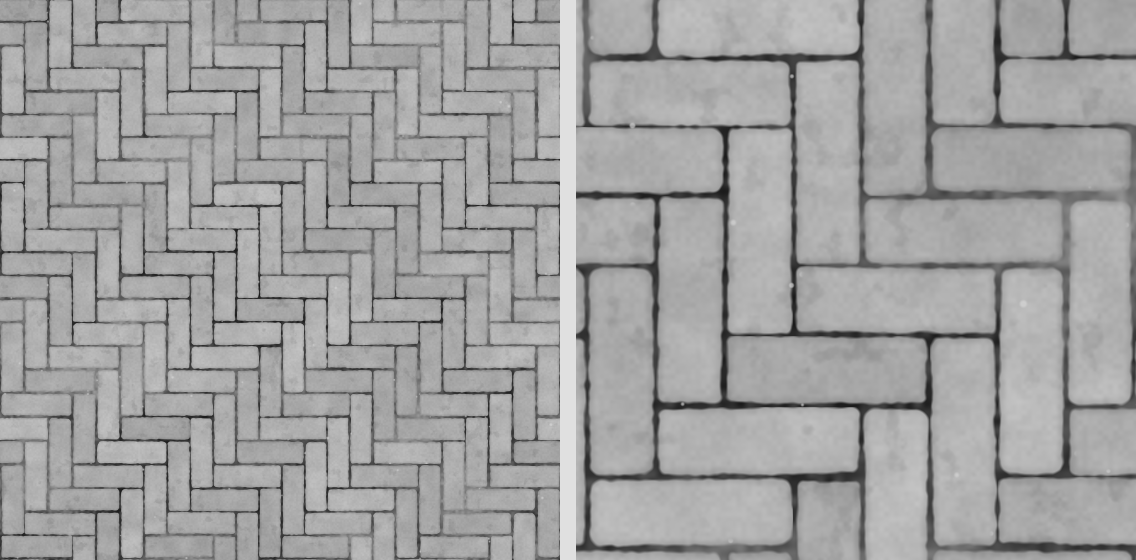
Left: the whole. Right: its middle third, enlarged.
Reproduce this texture procedurally as a WebGL 2 fragment shader.

```glsl
#version 300 es
precision highp float;

uniform vec2 u_resolution;
out vec4 outColor;

const float CELLS = 24.0; // brick widths across the canvas: four 6-cell repeats
const float TAU = 6.2831853;

float hash(vec2 p) {
    vec3 q = fract(vec3(p.xyx) * vec3(0.1031, 0.1030, 0.0973));
    q += dot(q, q.yzx + 33.33);
    return fract((q.x + q.y) * q.z);
}

// Value noise that wraps after a whole number of lattice steps
float noise(vec2 p, float period) {
    vec2 i = floor(p), f = fract(p);
    f = f * f * (3.0 - 2.0 * f);
    vec2 a = mod(i, period), b = mod(i + 1.0, period);
    return mix(mix(hash(a), hash(vec2(b.x, a.y)), f.x),
               mix(hash(vec2(a.x, b.y)), hash(b), f.x), f.y);
}

float fbm(vec2 uv, float period) {
    float sum = 0.0, weight = 0.5;
    for (int i = 0; i < 4; i++) {
        sum += weight * noise(uv * period + float(i) * 7.3, period);
        period *= 2.0;
        weight *= 0.5;
    }
    return sum / 0.9375;
}

float roundedBox(vec2 p, vec2 halfSize, float radius) {
    vec2 q = abs(p) - halfSize + radius;
    return length(max(q, 0.0)) + min(max(q.x, q.y), 0.0) - radius;
}

// Herringbone of 3:1 bricks: xy = position from brick centre along its length, zw = brick id
vec4 herringbone(vec2 p) {
    vec2 cell = floor(p);
    float k = mod(cell.x - cell.y, 6.0);
    bool flat_ = k < 3.0;
    vec2 corner = cell - (flat_ ? vec2(k, 0.0) : vec2(0.0, 5.0 - k));
    vec2 local = p - corner;
    local = (flat_ ? local : local.yx) - vec2(1.5, 0.5);
    return vec4(local, mod(corner, CELLS));
}

// Sparse pale grit, one candidate per fine square
float grit(vec2 uv, float count, float rarity) {
    vec2 g = uv * count, id = mod(floor(g), count);
    vec2 centre = 0.3 + 0.4 * vec2(hash(id + 3.1), hash(id + 8.7));
    float radius = 0.12 + 0.16 * hash(id + 5.5);
    float soft = max(0.12, count / u_resolution.y);
    float spot = 1.0 - smoothstep(radius - soft, radius + soft, length(fract(g) - centre));
    return spot * step(rarity, hash(id + 17.0));
}

void main() {
    vec2 uv = gl_FragCoord.xy / u_resolution;
    float pixel = CELLS / u_resolution.y;

    // Slow drift of the laid rows
    vec2 p = uv * CELLS - vec2(0.05 + 0.11 * sin(TAU * uv.x - 0.3),
                               0.13 - 0.07 * cos(TAU * uv.y));
    vec4 brick = herringbone(p);
    vec2 id = brick.zw;
    float seed = hash(id + 0.5);

    // Brick outline with small shifts, worn corners and ragged edges
    vec2 local = brick.xy + 0.045 * (vec2(hash(id + 41.0), hash(id + 73.0)) - 0.5);
    local.y += local.x * 0.022 * (hash(id + 29.0) - 0.5);
    float inside = -roundedBox(local, vec2(1.5, 0.5), 0.09 + 0.13 * hash(id + 57.0));
    float ragged = noise(uv * 96.0, 96.0) - 0.5;
    float edge = inside + 0.035 * ragged + 0.025 * (noise(uv * 240.0, 240.0) - 0.5);
    float jointWear = fbm(uv + 0.37, 10.0);
    float width = 0.045 + 0.045 * (jointWear - 0.5);
    float soft = max(0.028, 0.6 * pixel);
    float face = smoothstep(width - soft, width + soft, edge);

    // Face tone: brick variation, stains, fine grain and darker rims
    float tone = 0.682 + 0.065 * (seed - 0.5);
    tone += 0.07 * (fbm(uv, 5.0) - 0.5);
    tone += 0.10 * (fbm(uv + 0.13 * seed, 36.0) - 0.5);
    tone += 0.035 * (noise(uv * 330.0, 330.0) - 0.5);
    tone -= 0.08 * (1.0 - smoothstep(0.03, 0.17, edge)) * (0.5 + jointWear);
    tone -= 0.05 * smoothstep(0.62, 0.8, fbm(uv + 0.71, 60.0));

    // Joints: dark gaps, partly filled with pale sand
    float joint = mix(0.18, 0.54, smoothstep(0.2, 0.8, jointWear));
    joint += 0.16 * (noise(uv * 190.0, 190.0) - 0.5);
    float shade = mix(joint, tone, face);

    // Grit gathers along the joints
    float nearJoint = 1.0 - smoothstep(0.05, 0.16, inside);
    shade = mix(shade, 0.82, 0.7 * nearJoint * grit(uv, 170.0, 0.985));
    shade = mix(shade, 0.86, 0.6 * grit(uv + 0.003, 120.0, 0.9985));

    outColor = vec4(vec3(shade), 1.0);
}
```
